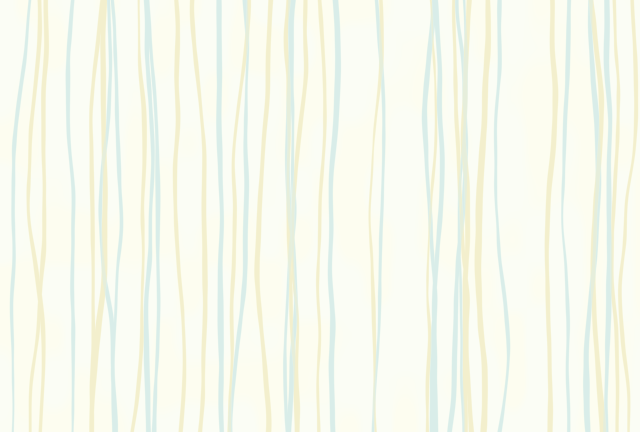
A Shadertoy shader for this pattern:

```glsl
#define STRAND_COUNT 42
#define HALF_WIDTH 0.0051
#define EDGE_SOFTNESS 0.0019
#define SPREAD 3.2
#define CLUSTERING 0.075
#define TILT 0.035
#define SWAY 0.042
#define WOBBLE 0.007
#define PAPER_COOL vec3(0.984, 0.993, 0.960)
#define PAPER_WARM vec3(0.992, 0.994, 0.940)
#define BLUE_INK vec3(0.850, 0.930, 0.912)
#define YELLOW_INK vec3(0.953, 0.938, 0.802)

float hash(vec2 p) {
    vec3 q = fract(p.xyx * vec3(0.1031, 0.1030, 0.0973));
    q += dot(q, q.yzx + 33.33);
    return fract((q.x + q.y) * q.z);
}

// Smooth value noise in 0..1
float noise(vec2 p) {
    vec2 cell = floor(p);
    vec2 f = fract(p);
    f = f * f * (3.0 - 2.0 * f);
    float low = mix(hash(cell), hash(cell + vec2(1.0, 0.0)), f.x);
    float high = mix(hash(cell + vec2(0.0, 1.0)), hash(cell + 1.0), f.x);
    return mix(low, high, f.y);
}

// Noise centred on zero, independent for each integer seed
float drift(float t, float seed) {
    return noise(vec2(t, seed)) - 0.5;
}

// Resting position of a strand across the canvas, gathered into loose bundles
float strandBase(float id) {
    float u = (id + 0.5 + SPREAD * (hash(vec2(id, 7.0)) - 0.5)) / float(STRAND_COUNT);
    return u + CLUSTERING * drift(u * 9.0 + 20.0, 3.0);
}

// Coverage of one hand-drawn vertical strand
float strand(vec2 p, float id, float aspect, float edge) {
    float seed = id * 5.0 + 40.0;
    float phase = 30.0 * hash(vec2(id, 19.0));

    float centre = strandBase(id) * aspect;
    centre += TILT * (hash(vec2(id, 11.0)) - 0.5) * (p.y - 0.5);
    centre += SWAY * drift(p.y * 2.6 + phase, seed);
    centre += WOBBLE * drift(p.y * 9.0 + phase, seed + 1.0);

    float thickness = mix(0.72, 1.25, hash(vec2(id, 23.0)));
    thickness += 0.55 * drift(p.y * 5.0 + phase, seed + 2.0);
    thickness += 0.22 * drift(p.y * 22.0 + phase, seed + 3.0);

    float d = abs(p.x - centre) - HALF_WIDTH * thickness;
    return 1.0 - smoothstep(-edge, edge, d);
}

void mainImage(out vec4 fragColor, in vec2 fragCoord) {
    vec2 p = fragCoord / iResolution.y;
    float aspect = iResolution.x / iResolution.y;
    float edge = max(EDGE_SOFTNESS, 0.7 / iResolution.y);

    // Strands of each ink merge into one flat layer
    float blue = 0.0;
    float yellow = 0.0;
    for (int i = 0; i < STRAND_COUNT; i++) {
        float cover = strand(p, float(i), aspect, edge);
        if (i % 2 == 0) blue = max(blue, cover);
        else yellow = max(yellow, cover);
    }

    // Faintly clouded paper
    float cloud = noise(p * vec2(16.0, 9.0) + 60.0);
    vec3 color = mix(PAPER_COOL, PAPER_WARM, smoothstep(0.42, 0.74, cloud));

    // Blue turns translucent where it crosses yellow
    color = mix(color, YELLOW_INK, yellow);
    color = mix(color, BLUE_INK, blue * (1.0 - 0.5 * yellow));

    fragColor = vec4(color, 1.0);
}
```
